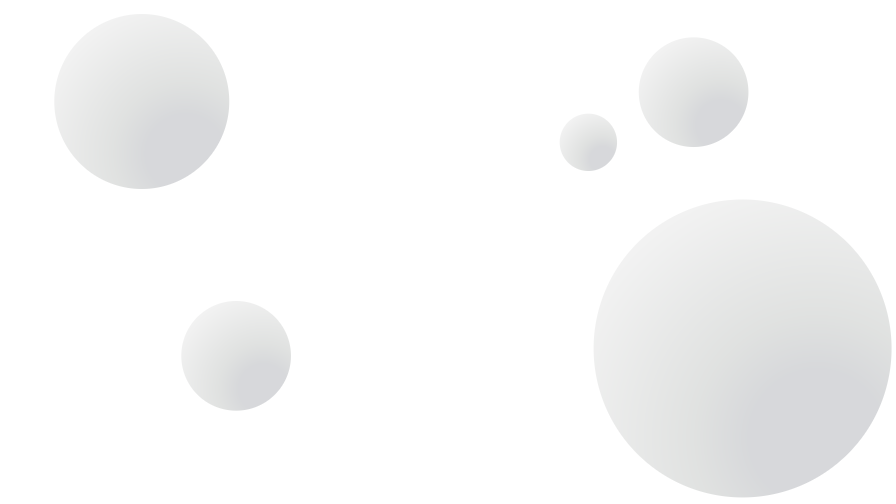
Give the GLSL for this background, as a Shadertoy shader.

```glsl
#define PAPER vec3(1.0)
#define SHADE vec3(0.842, 0.847, 0.857)
#define MIDTONE vec3(0.878, 0.884, 0.880)
#define LIGHT vec3(0.952)
#define SHADE_CENTRE vec2(0.5, -0.6)
#define SHADE_RADIUS 0.45
#define MID_RADIUS 0.82
#define LIGHT_RADIUS 1.8

// Radial shading, with p in units of the ball's radius
vec3 ballColour(vec2 p) {
    float d = length(p - SHADE_CENTRE);
    float toMid = clamp((d - SHADE_RADIUS) / (MID_RADIUS - SHADE_RADIUS), 0.0, 1.0);
    float toLight = clamp((d - MID_RADIUS) / (LIGHT_RADIUS - MID_RADIUS), 0.0, 1.0);
    return mix(mix(SHADE, MIDTONE, toMid), LIGHT, toLight);
}

void mainImage(out vec4 fragColor, in vec2 fragCoord) {
    // Height is one unit, x is measured from the canvas centre
    vec2 uv = (fragCoord - vec2(0.5 * iResolution.x, 0.0)) / iResolution.y;
    float pixel = 1.0 / iResolution.y;

    // Balls: centre x, centre y, radius
    vec3 balls[5] = vec3[5](
        vec3(-0.6076, 0.7986, 0.1736),
        vec3( 0.4873, 0.8171, 0.1088),
        vec3( 0.2785, 0.7176, 0.0569),
        vec3( 0.5845, 0.3086, 0.2956),
        vec3(-0.4204, 0.2940, 0.1088));

    vec3 colour = PAPER;
    for (int i = 0; i < 5; i++) {
        vec2 offset = uv - balls[i].xy;
        float radius = balls[i].z;
        float cover = clamp(0.5 - (length(offset) - radius) / pixel, 0.0, 1.0);
        colour = mix(colour, ballColour(offset / radius), cover);
    }
    fragColor = vec4(colour, 1.0);
}
```
